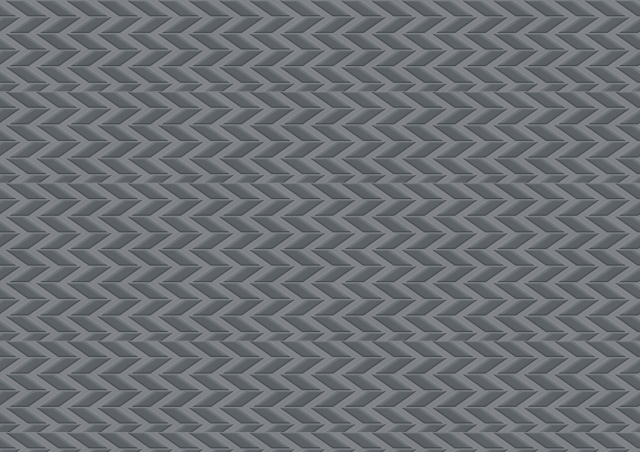
This pattern is drawn by a Shadertoy shader. Its source:

```glsl
// Grey herringbone tread: rows of slanted, bevelled slats with a few half-height rows.

const float COLUMNS = 21.0;     // slats across the canvas
const float ROWS = 27.2;        // full row heights down the canvas
const float SLANT = 0.78;       // sideways run of a slat over one row
const float SLAT_WIDTH = 0.62;  // share of the column taken by a slat
const int SAMPLES = 3;          // supersampling per axis

const vec3 LIGHT = vec3(0.51, 0.52, 0.54);
const vec3 BEVEL = vec3(0.42, 0.45, 0.47);
const vec3 BODY = vec3(0.36, 0.38, 0.40);
const vec3 SHADOW = vec3(0.27, 0.29, 0.30);

// Soft step from 0 to 1, centred on the edge
float edge(float at, float value, float blur) {
    return smoothstep(at - blur, at + blur, value);
}

// 1 inside the interval, 0 outside
float band(float low, float high, float value, float blur) {
    return edge(low, value, blur) - edge(high, value, blur);
}

// Faint uneven tone from layered sines
float unevenTone(vec2 p) {
    return sin(p.x * 1.3 + 2.0 * sin(p.y * 0.7)) + 0.5 * sin(p.y * 2.9 - p.x * 2.1);
}

// Skips the lower half of each cut row, so the next row starts early
float skipCutRows(float y) {
    float v = y;
    for (int i = 0; i < 4; i++) {
        float cut = 5.5 + 15.0 * float(i / 2) + 5.5 * float(i % 2);
        v += 0.5 * step(cut, y);
    }
    return v;
}

// Colour of one slat; across runs from its upper to its lower long edge
vec3 slatColor(float across, float down, vec2 blur) {
    vec3 color = mix(BODY * 1.03, BODY * 0.98, across / SLAT_WIDTH);
    float bevel = max(1.0 - edge(0.13, across, blur.x), 1.0 - edge(0.09, down, blur.y));
    float shadow = max(edge(SLAT_WIDTH - 0.065, across, blur.x), edge(0.91, down, blur.y));
    color = mix(color, BEVEL, bevel);
    return mix(color, SHADOW, shadow);
}

// Tread colour; p is in columns and rows, measured from the top left
vec3 tread(vec2 p, vec2 blur) {
    float v = skipCutRows(p.y);
    float row = floor(v);
    float down = v - row;
    bool rising = mod(row, 2.0) > 0.5;

    // Long edges lean right on even rows and left on odd rows
    float tip = rising ? 0.70 : 0.55;
    float lean = SLANT * (rising ? down : 1.0 - down);
    float margin = 0.5 * (1.0 - SLAT_WIDTH);
    float fromRight = fract(tip - lean - p.x + margin) - margin;
    float across = rising ? SLAT_WIDTH - fromRight : fromRight;

    // Light ground, slightly dimmer toward the outer margins
    float rim = abs(across - 0.5 * SLAT_WIDTH) - 0.5 * SLAT_WIDTH;
    vec3 ground = LIGHT * (1.0 - 0.035 * smoothstep(0.08, 0.19, rim));

    float slat = band(0.0, SLAT_WIDTH, across, blur.x) * band(0.04, 0.985, down, blur.y);
    vec3 color = mix(ground, slatColor(across, down, blur), slat);
    return color + 0.004 * unevenTone(p);
}

void mainImage(out vec4 fragColor, in vec2 fragCoord) {
    vec2 cells = vec2(COLUMNS, ROWS);
    vec2 pixel = cells / iResolution.xy;
    vec2 blur = 0.35 * vec2(length(vec2(pixel.x, SLANT * pixel.y)), pixel.y);
    vec3 sum = vec3(0.0);

    // Average a small grid of samples to smooth row seams too
    for (int j = 0; j < SAMPLES; j++) {
        for (int i = 0; i < SAMPLES; i++) {
            vec2 offset = (vec2(i, j) + 0.5) / float(SAMPLES) - 0.5;
            vec2 uv = (fragCoord + offset) / iResolution.xy;
            sum += tread(vec2(uv.x, 1.0 - uv.y) * cells, blur);
        }
    }
    fragColor = vec4(sum / float(SAMPLES * SAMPLES), 1.0);
}
```
